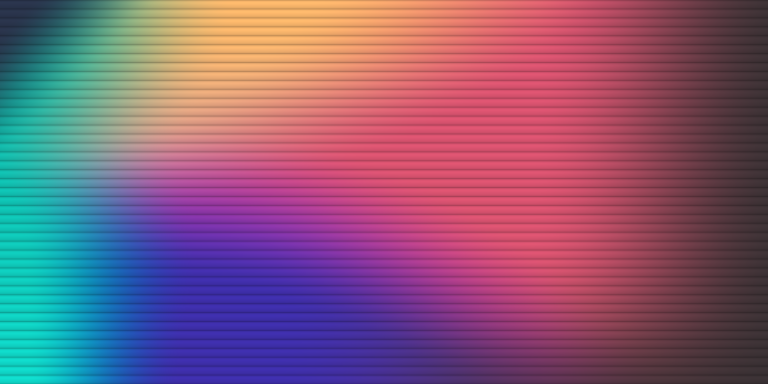
Give the GLSL for this background, as a Shadertoy shader.

```glsl
const float TAU = 6.2831853;
const float SLAT_COUNT = 43.0;

const vec3 ROSE = vec3(0.84, 0.32, 0.43);
const vec3 ORANGE = vec3(0.96, 0.70, 0.41);
const vec3 SAND = vec3(0.83, 0.61, 0.55);
const vec3 INDIGO = vec3(0.24, 0.18, 0.66);
const vec3 PLUM = vec3(0.35, 0.20, 0.44);
const vec3 MAGENTA_TINT = vec3(0.06, -0.03, 0.08);
const vec3 BLUE_TINT = vec3(-0.07, -0.05, 0.0);
const vec3 TEAL_DIM = vec3(0.05, 0.65, 0.59);
const vec3 TEAL_BRIGHT = vec3(0.06, 0.84, 0.78);
const vec3 NAVY = vec3(0.16, 0.20, 0.29);
const vec3 CHARCOAL = vec3(0.22, 0.19, 0.20);

// Soft step across an edge, from 0 on the negative side to 1
float softEdge(float signedDist, float halfWidth) {
    return smoothstep(-halfWidth, halfWidth, signedDist);
}

float bell(float x, float centre, float spread) {
    float d = (x - centre) / spread;
    return exp(-d * d);
}

// Peaks at 1 where a mask is half way
float midBand(float mask) {
    return 4.0 * mask * (1.0 - mask);
}

// Warm diagonal falling from the top towards the left
float orangeMask(vec2 p) {
    float edge = 0.60 - 0.35 * p.y - 1.05 * p.y * p.y;
    return 1.0 - softEdge(p.x - edge, 0.21);
}

// Cool pool along the bottom, bounded by a parabola
float indigoMask(vec2 p) {
    float offset = p.x - 0.2;
    float edge = 0.52 + 1.55 * offset * offset;
    return softEdge(p.y - edge, 0.19 + 0.1 * p.x);
}

// Left band, pinched where the warm area pushes in
float tealMask(vec2 p) {
    float edge = mix(0.165, 0.135, p.y) - 0.045 * bell(p.y, 0.38, 0.17);
    return 1.0 - softEdge(p.x - edge, mix(0.15, 0.10, p.y));
}

float charcoalMask(vec2 p) {
    float side = smoothstep(0.69, 1.03, p.x);
    float corner = smoothstep(0.65, 1.15, p.y) * smoothstep(0.45, 0.85, p.x);
    return 1.0 - (1.0 - side) * (1.0 - corner);
}

vec3 gradientColor(vec2 p) {
    float indigo = indigoMask(p);
    float teal = tealMask(p);
    vec3 warm = mix(ORANGE, SAND, smoothstep(0.05, 0.45, p.y));
    vec3 cool = mix(INDIGO, PLUM, smoothstep(0.35, 0.72, p.x));

    vec3 color = mix(ROSE, warm, orangeMask(p));
    color = mix(color, cool, indigo) + MAGENTA_TINT * midBand(indigo);
    color = mix(color, mix(TEAL_DIM, TEAL_BRIGHT, p.y), teal);
    color += BLUE_TINT * midBand(teal) * indigo;
    color = mix(NAVY, color, smoothstep(0.08, 0.42, 2.0 * p.x + p.y));
    return mix(color, CHARCOAL, charcoalMask(p));
}

// Rounded horizontal slats with a dark crease at each joint
float slatShade(float depth, float count) {
    float phase = fract(depth * count);
    float crease = pow(abs(2.0 * phase - 1.0), 4.0);
    return 1.03 - 0.24 * crease + 0.03 * sin(TAU * phase);
}

void mainImage(out vec4 fragColor, in vec2 fragCoord) {
    // Normalized canvas, with y measured down from the top
    vec2 p = fragCoord / iResolution.xy;
    p.y = 1.0 - p.y;

    vec3 color = gradientColor(p) * slatShade(p.y, SLAT_COUNT);
    fragColor = vec4(clamp(color, 0.0, 1.0), 1.0);
}
```
